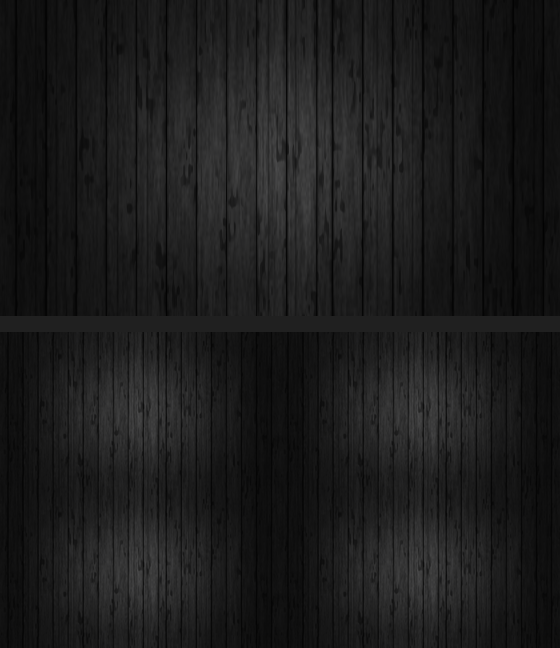
Top, the tile; bottom, the same tile 2 across and 2 down.
Give the GLSL for this texture, as a Shadertoy shader.

```glsl
// Dark charcoal wall of upright wooden planks, one of them narrow, lit softly in the middle.
// Planks are cut along x; wrapping value noise, shifted per plank, gives fibres, rings and
// cracks. Light is a product of cosines, so that all four edges join.

#define PITCH 18.62          // canvas width in plank widths
#define FIRST_SEAM 0.533     // first seam from the left, in plank widths
#define LEFT_PLANKS 10.0     // full planks before the narrow one
#define RIGHT_PLANKS 8.0     // planks after it, the last slightly wider
#define NARROW 0.53          // width of the narrow plank
#define SEAM_HALF 0.022      // half width of a seam, in plank widths
#define SHADOW_WIDTH 0.075   // soft shade beside a seam
#define GRAIN 0.62           // contrast of the fibres
#define CRACKS 0.42          // darkness of the cracks
#define DARK 0.060           // brightness at the sides
#define GLOW 0.160           // brightness added in the middle

const float TAU = 6.2831853;
const float PLANK_COUNT = LEFT_PLANKS + RIGHT_PLANKS + 1.0;
const vec3 WOOD_TINT = vec3(1.0, 1.0, 1.005);

float hash(vec2 cell) {
    uvec2 q = uvec2(cell) * uvec2(1597334673u, 3812015801u);
    uint n = (q.x ^ q.y) * 1597334673u;
    n = (n ^ (n >> 15)) * 2246822519u;
    n ^= n >> 13;
    return float(n >> 8) / 16777216.0;
}

// Value noise that repeats after a whole number of cells
float wrapNoise(vec2 p, vec2 period) {
    vec2 cell = floor(p), f = fract(p);
    vec2 a = mod(cell, period), b = mod(cell + 1.0, period);
    f = f * f * (3.0 - 2.0 * f);
    return mix(mix(hash(a), hash(vec2(b.x, a.y)), f.x),
               mix(hash(vec2(a.x, b.y)), hash(b), f.x), f.y);
}

// Noise with its own shift on each plank
float plankNoise(vec2 uv, vec2 cells, float id) {
    return wrapNoise(uv * cells + vec2(id * 17.0, id * 5.37), cells);
}

// Plank index, distance to its left seam, distance to its right seam
vec3 findPlank(float x) {
    float s = mod(x * PITCH - FIRST_SEAM, PITCH);
    if (s < LEFT_PLANKS) return vec3(floor(s), fract(s), 1.0 - fract(s));
    s -= LEFT_PLANKS;
    if (s < NARROW) return vec3(LEFT_PLANKS, s, NARROW - s);
    s -= NARROW;
    float k = min(floor(s), RIGHT_PLANKS - 1.0);
    float last = PITCH - LEFT_PLANKS - NARROW;
    float end = k < RIGHT_PLANKS - 1.0 ? k + 1.0 : last;
    return vec3(LEFT_PLANKS + 1.0 + k, s - k, end - s);
}

float woodGrain(vec2 uv, float id) {
    float fibre = plankNoise(uv, vec2(300.0, 14.0), id) - 0.5;
    float strand = plankNoise(uv, vec2(130.0, 5.0), id + 3.0) - 0.5;
    float speck = plankNoise(uv, vec2(420.0, 70.0), id + 7.0) - 0.5;
    float field = plankNoise(uv, vec2(46.0, 4.0), id + 11.0);
    float rings = sin(TAU * (field * 6.0 + 0.5 * strand));
    return 0.42 * fibre + 0.34 * strand + 0.3 * speck + 0.07 * rings;
}

// Short dark splits, gathered in patches and near the seams
float cracks(vec2 uv, float id, float edge) {
    float split = plankNoise(uv, vec2(210.0, 26.0), id + 19.0);
    float patches = plankNoise(uv, vec2(38.0, 6.0), id + 23.0);
    float wear = smoothstep(0.4, 0.8, patches + 0.25 * exp(-edge * 9.0));
    return smoothstep(0.58, 0.85, split) * wear;
}

void mainImage(out vec4 fragColor, in vec2 fragCoord) {
    vec2 uv = fragCoord / iResolution.xy;
    float pixel = PITCH / iResolution.x;
    vec3 plank = findPlank(uv.x);
    float id = plank.x;
    float edge = min(plank.y, plank.z);

    // Wood, with a tone for each plank
    float tone = 0.92 + 0.2 * hash(vec2(id, 71.0));
    float wood = tone * (1.0 + GRAIN * woodGrain(uv, id));
    wood *= 1.0 - CRACKS * cracks(uv, id, edge);

    // Faint inner groove on some planks
    float groovePlace = mix(0.3, 0.7, hash(vec2(id, 83.0)));
    float groove = 1.0 - smoothstep(0.0, 0.02 + pixel, abs(plank.y - groovePlace));
    wood *= 1.0 - 0.28 * groove * step(0.6, hash(vec2(id, 97.0)));

    // Seam, its shade and a thin lit rim to its right
    float seamId = plank.y < plank.z ? id : mod(id + 1.0, PLANK_COUNT);
    float depth = mix(0.6, 0.85, hash(vec2(seamId, 53.0)));
    float seam = 1.0 - smoothstep(SEAM_HALF - 0.5 * pixel, SEAM_HALF + 0.5 * pixel, edge);
    float shade = exp(-edge / SHADOW_WIDTH);
    float rim = exp(-pow((plank.y - 0.085) / 0.03, 2.0));
    wood *= (1.0 - 0.3 * shade) * (1.0 + 0.16 * rim) * (1.0 - depth * seam);

    // Light pooled in the middle
    vec2 pool = 0.5 - 0.5 * cos(TAU * uv);
    float light = DARK + GLOW * pool.x * (0.4 + 0.6 * pool.y);
    fragColor = vec4(WOOD_TINT * light * wood, 1.0);
}
```
